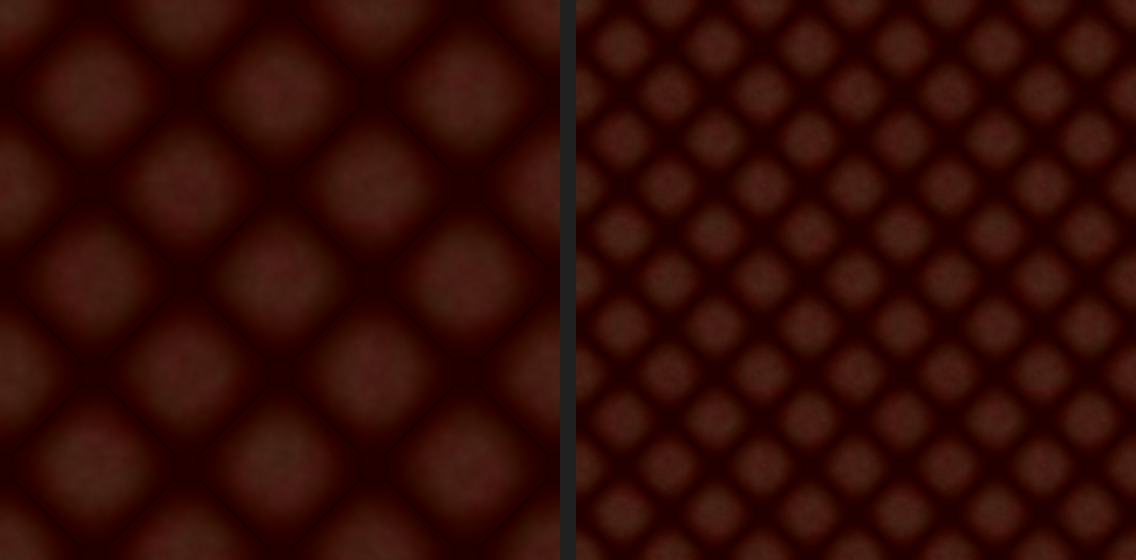
Left, the tile; right, the same tile 2 across and 2 down.
A WebGL 1 fragment shader for this pattern:

```glsl
precision highp float;

uniform vec2 u_resolution;

#define REPEATS 3.0
#define SEAM_HALF_WIDTH 0.006
#define BUTTON_RADIUS 0.073
#define VALLEY_TONE 0.142
#define CROWN_TONE 0.272
#define STITCH_TONE 0.095
#define BUTTON_TONE 0.138
#define LEATHER_CUT vec3(0.0, 0.16, 0.197)
#define MOTTLE 0.024
#define TINT 0.034
#define PILLOW_VARIATION 0.010

float hash(vec2 p) {
    vec3 q = fract(vec3(p.xyx) * 0.1031);
    q += dot(q, q.yzx + 33.33);
    return fract((q.x + q.y) * q.z);
}

// Dot product of a lattice gradient with the offset; the lattice wraps
float cornerSlope(vec2 cell, vec2 offset, float period) {
    float angle = 6.28318 * hash(mod(cell, period) + period);
    return dot(vec2(cos(angle), sin(angle)), offset);
}

float gradientNoise(vec2 uv, float period) {
    vec2 p = uv * period;
    vec2 i = floor(p);
    vec2 f = p - i;
    vec2 w = f * f * f * (f * (f * 6.0 - 15.0) + 10.0);
    vec2 e = vec2(1.0, 0.0);
    float bottom = mix(cornerSlope(i, f, period),
                       cornerSlope(i + e.xy, f - e.xy, period), w.x);
    float top = mix(cornerSlope(i + e.yx, f - e.yx, period),
                    cornerSlope(i + e.xx, f - e.xx, period), w.x);
    return mix(bottom, top, w.y);
}

float fractalNoise(vec2 uv, float period) {
    float sum = 0.0;
    float amplitude = 1.0;
    for (int octave = 0; octave < 3; octave++) {
        sum += amplitude * gradientNoise(uv, period);
        period *= 2.0;
        amplitude *= 0.6;
    }
    return sum;
}

// Antialiased coverage of the inside of a signed distance
float coverage(float dist, float pixel) {
    return 1.0 - smoothstep(-pixel, pixel, dist);
}

void main() {
    vec2 uv = gl_FragCoord.xy / u_resolution;
    vec2 p = uv * REPEATS;
    float pixel = REPEATS / min(u_resolution.x, u_resolution.y);

    // Diagonal grid: one pillow per unit cell
    vec2 diagonal = vec2(p.x + p.y, p.x - p.y);
    vec2 cell = floor(diagonal + 0.5);
    vec2 local = diagonal - cell;
    vec2 toEdge = (0.5 - abs(local)) * 0.70711;
    float seamDistance = min(toEdge.x, toEdge.y);
    float buttonDistance = length(toEdge) - BUTTON_RADIUS;

    // Padded relief
    vec2 bulge = cos(3.14159 * local);
    float crown = smoothstep(-0.1, 0.95, bulge.x * bulge.y);
    float tone = mix(VALLEY_TONE, CROWN_TONE, crown);

    // Worn leather: variation per pillow and fine mottling
    vec2 center = 0.5 * vec2(cell.x + cell.y, cell.x - cell.y);
    float pillowSeed = hash(mod(center, REPEATS) * 2.0 + 7.0) - 0.5;
    float mottle = fractalNoise(uv, 24.0);
    float tint = fractalNoise(uv + 0.37, 11.0);
    tone += crown * (PILLOW_VARIATION * pillowSeed + MOTTLE * mottle);

    // Stitched seams, then buttons with a dark rim over them
    tone -= 0.022 * exp(-max(buttonDistance, 0.0) * 22.0);
    float seam = coverage(seamDistance - SEAM_HALF_WIDTH, max(pixel, 0.005));
    tone = mix(tone, STITCH_TONE, 0.85 * seam);
    float button = coverage(buttonDistance, pixel);
    tone = mix(tone, BUTTON_TONE, button);
    float rim = coverage(abs(buttonDistance) - 0.004, max(pixel, 0.006));
    tone = mix(tone, STITCH_TONE, 0.7 * rim);

    // Reddish and brownish patches
    vec3 patchShift = vec3(0.5, -0.7, -0.2) * TINT * tint;
    patchShift *= smoothstep(VALLEY_TONE, 0.2, tone);
    vec3 color = max(vec3(tone) - LEATHER_CUT + patchShift, 0.0);
    gl_FragColor = vec4(color, 1.0);
}
```
